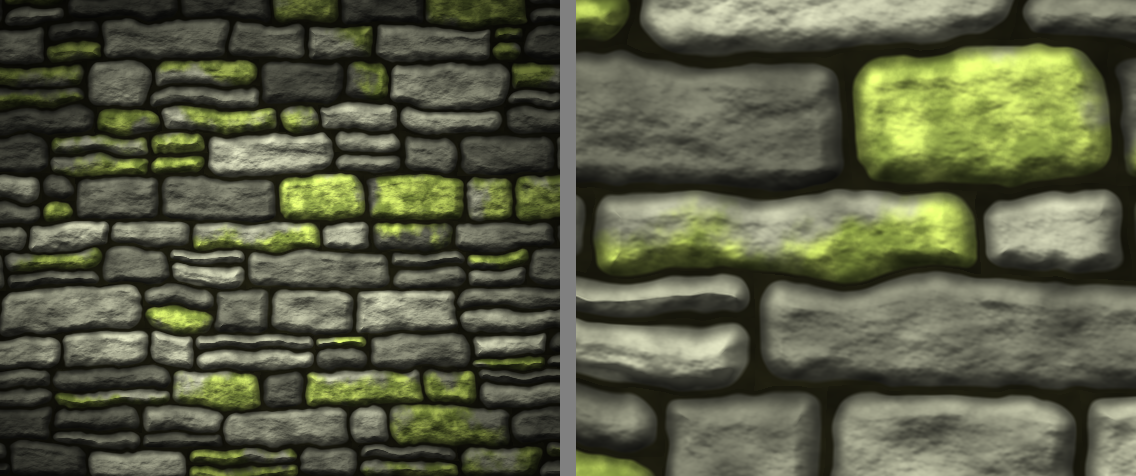
Left, the full canvas; right, a detail of the centre.
Reproduce this texture procedurally as a WebGL 1 fragment shader.

```glsl
precision highp float;
// Mossy dry-stone wall: uneven courses of rough grey blocks, dark joints and a vignette.

uniform vec2 u_resolution;

const float COURSES = 12.6;
const float STONE_WIDTH = 0.18;
const vec3 JOINT_COLOR = vec3(0.085, 0.083, 0.045);
const vec3 STONE_COLOR = vec3(0.505, 0.51, 0.435);
const vec3 MOSS_DARK = vec3(0.38, 0.44, 0.17);
const vec3 MOSS_LIGHT = vec3(0.66, 0.73, 0.32);

struct Stone {
  vec2 id;
  vec2 local;   // -1..1 across the block
  float depth;  // distance inside the outline
};

float hash(vec2 p) {
  vec3 q = fract(p.xyx * 0.1031);
  q += dot(q, q.yzx + 33.33);
  return fract((q.x + q.y) * q.z);
}

float noise(vec2 p) {
  vec2 i = floor(p);
  vec2 f = fract(p);
  f = f * f * (3.0 - 2.0 * f);
  float low = mix(hash(i), hash(i + vec2(1.0, 0.0)), f.x);
  float high = mix(hash(i + vec2(0.0, 1.0)), hash(i + 1.0), f.x);
  return mix(low, high, f.y);
}

float fbm(vec2 p) {
  float sum = 0.0;
  float amp = 0.5;
  for (int i = 0; i < 5; i++) {
    sum += amp * noise(p);
    p = mat2(1.6, 1.2, -1.2, 1.6) * p + 7.3;
    amp *= 0.48;
  }
  return sum;
}

// Jittered divisions of a line: lower edge, upper edge, index
float edgeAt(float i, float seed, float jitter) {
  return i + jitter * (hash(vec2(i + 50.0, seed)) - 0.5);
}

vec3 slot(float x, float seed, float jitter) {
  float i = floor(x);
  if (x < edgeAt(i, seed, jitter)) i -= 1.0;
  else if (x >= edgeAt(i + 1.0, seed, jitter)) i += 1.0;
  return vec3(edgeAt(i, seed, jitter), edgeAt(i + 1.0, seed, jitter), i);
}

float roundedBox(vec2 p, vec2 halfSize, float radius) {
  vec2 q = abs(p) - halfSize + radius;
  return length(max(q, 0.0)) + min(max(q.x, q.y), 0.0) - radius;
}

Stone findStone(vec2 p) {
  // Wavy courses and chipped outlines
  p.y += 0.026 * (noise(p * vec2(4.0, 3.0)) - 0.5);
  p += 0.016 * (vec2(noise(p * 19.0), noise(p * 19.0 + 40.0)) - 0.5);
  p += 0.004 * (vec2(noise(p * 75.0), noise(p * 75.0 + 90.0)) - 0.5);

  vec3 row = slot(p.y * COURSES, 7.0, 0.42);
  float shift = hash(vec2(row.z, 3.0));
  vec3 col = slot(p.x / STONE_WIDTH + shift, row.z * 3.0 + 11.0, 0.7);
  vec2 id = vec2(col.z, row.z) + 20.0;

  // Some tall blocks are two thin slabs
  if (hash(id + 41.0) < 0.30 && row.y - row.x > 0.9) {
    float middle = mix(row.x, row.y, 0.38 + 0.24 * hash(id + 17.0));
    if (p.y * COURSES < middle) row.y = middle;
    else { row.x = middle; id += 100.0; }
  }
  vec2 low = vec2((col.x - shift) * STONE_WIDTH, row.x / COURSES);
  vec2 high = vec2((col.y - shift) * STONE_WIDTH, row.y / COURSES);
  vec2 halfSize = 0.5 * (high - low);
  vec2 q = p - 0.5 * (low + high);
  vec2 body = halfSize - mix(0.0022, 0.0052, hash(id + 5.0));
  float radius = min(mix(0.010, 0.024, hash(id + 9.0)), min(body.x, body.y));
  return Stone(id, q / halfSize, -roundedBox(q, body, radius));
}

float relief(vec2 p, Stone s) {
  float bevel = smoothstep(-0.004, 0.018, s.depth);
  vec2 grain = p * vec2(19.0, 29.0) + s.id * 3.7;
  float ledges = noise(grain * vec2(0.6, 1.4) + 2.0 * noise(grain));
  return bevel * (0.0015 + 0.021 * fbm(grain) + 0.005 * ledges);
}

float mossCover(vec2 p, Stone s) {
  float present = step(hash(s.id + 63.0), 0.33);
  vec2 lean = vec2(hash(s.id + 71.0), hash(s.id + 83.0)) * 2.0 - 1.0;
  float amount = 0.55 * dot(lean, s.local) + 2.2 * (fbm(p * 17.0 + s.id) - 0.43);
  return present * smoothstep(-0.25, 0.3, amount + 0.5 * hash(s.id + 95.0));
}

void main() {
  vec2 p = gl_FragCoord.xy / u_resolution.y;
  Stone s = findStone(p);

  // Surface normal, lit from above
  vec2 e = vec2(0.0022, 0.0);
  float h = relief(p, s);
  vec2 slope = vec2(relief(p + e.xy, findStone(p + e.xy)),
                    relief(p + e.yx, findStone(p + e.yx))) - h;
  vec3 normal = normalize(vec3(-slope / e.x, 1.0));
  float light = max(dot(normal, normalize(vec3(-0.25, 0.70, 0.85))), 0.0);

  // Block tone, weathering and moss
  float mottling = fbm(p * vec2(30.0, 44.0) + s.id);
  vec3 color = STONE_COLOR * mix(0.55, 1.25, hash(s.id + 29.0)) * (0.60 + 0.85 * mottling);
  vec3 moss = mix(MOSS_DARK, MOSS_LIGHT, smoothstep(0.25, 0.7, fbm(p * 48.0)));
  color = mix(color, moss, 0.9 * mossCover(p, s));
  color *= (0.34 + 0.94 * light) * mix(0.5, 1.0, smoothstep(0.0, 0.011, s.depth));

  // Joints and darkened borders
  float blur = max(1.0 / u_resolution.y, 0.0015);
  color = mix(JOINT_COLOR * (0.6 + 0.8 * mottling), color, smoothstep(-blur, blur, s.depth));
  vec2 offset = (gl_FragCoord.xy / u_resolution - vec2(0.5, 0.44)) * vec2(1.2, 1.3);
  color *= mix(1.22, 0.40, smoothstep(0.12, 0.92, length(offset)));
  gl_FragColor = vec4(color, 1.0);
}
```
